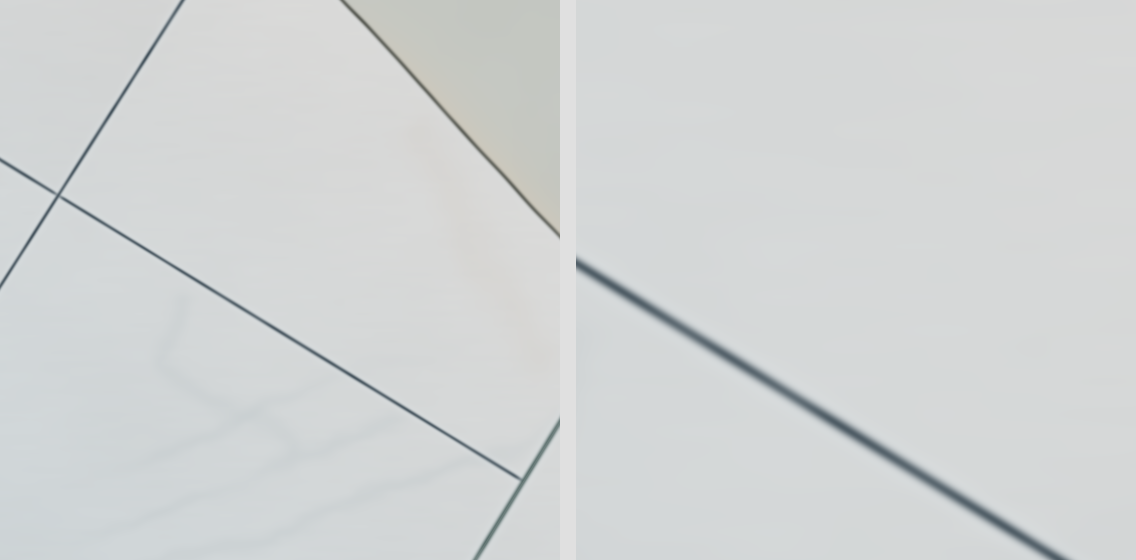
Left, the full canvas; right, a detail of the centre.
This texture is drawn by a WebGL 2 fragment shader. Its source:

```glsl
#version 300 es
precision highp float;
// Pale marble floor tiles seen at a slant, with thin dark joints and a wall corner.
// A skewed tile frame gives the joints by rounding to the nearest grid line;
// value noise adds soft veins, tint drift and uneven ink along the joints.
uniform vec2 u_resolution;
out vec4 fragColor;

const vec2 CROSSING = vec2(0.104, 0.651);   // where four tiles meet
const vec2 ALONG = vec2(0.852, -0.5235);    // direction of the long joint
const float TILE = 0.975;                   // tile side
const vec2 WALL_START = vec2(0.612, 1.0);
const vec2 WALL_DIR = vec2(0.676, -0.737);

const vec3 MARBLE_COOL = vec3(0.802, 0.828, 0.838);
const vec3 MARBLE_WARM = vec3(0.846, 0.844, 0.838);
const vec3 VEIN_GREY = vec3(0.755, 0.785, 0.795);
const vec3 VEIN_TAN = vec3(0.825, 0.805, 0.780);
const vec3 HALO = vec3(0.870, 0.892, 0.900);
const vec3 JOINT_DARK = vec3(0.22, 0.28, 0.32);
const vec3 JOINT_GREEN = vec3(0.27, 0.36, 0.35);
const vec3 JOINT_CORE = vec3(0.49, 0.55, 0.54);
const vec3 WALL = vec3(0.768, 0.780, 0.758);
const vec3 WALL_GLOW = vec3(0.805, 0.785, 0.735);
const vec3 WALL_EDGE = vec3(0.32, 0.33, 0.30);

float hash(vec2 p) {
  vec3 q = fract(p.xyx * 0.1031);
  q += dot(q, q.yzx + 33.33);
  return fract((q.x + q.y) * q.z);
}

float noise(vec2 p) {
  vec2 i = floor(p), f = fract(p);
  f = f * f * (3.0 - 2.0 * f);
  return mix(mix(hash(i), hash(i + vec2(1, 0)), f.x),
             mix(hash(i + vec2(0, 1)), hash(i + vec2(1, 1)), f.x), f.y);
}

float fbm(vec2 p) {
  float sum = 0.0, gain = 0.5;
  for (int i = 0; i < 4; i++) {
    sum += gain * noise(p);
    p = p * 2.03 + 17.0;
    gain *= 0.5;
  }
  return sum;
}

float bell(float x, float width) {
  return exp(-x * x / (width * width));
}

float segment(vec2 p, vec2 a, vec2 b) {
  vec2 d = b - a;
  return length(p - a - d * clamp(dot(p - a, d) / dot(d, d), 0.0, 1.0));
}

// Soft dark line with a faint light rim; the width never drops below a pixel.
vec3 drawJoint(vec3 base, float d, float width, vec3 ink, float strength, float px) {
  float w = max(width, 0.9 * px);
  base = mix(base, HALO, 0.6 * bell(d, w * 2.4));
  return mix(base, ink, strength * bell(d, w));
}

vec3 marble(vec2 p, vec2 tileId) {
  float warmth = smoothstep(-0.1, 1.1, 0.55 * p.x + 0.6 * p.y);
  vec3 color = mix(MARBLE_COOL, MARBLE_WARM, warmth);
  color += 0.012 * (hash(tileId + 40.0) - 0.5);
  color += 0.020 * (fbm(p * 4.0) - 0.47);
  color += 0.005 * (noise(p * vec2(20.0, 100.0)) - 0.5);

  // Slanted veins, and one broken vein that runs down across them
  vec2 w = p + 0.09 * (vec2(fbm(p * 6.0), fbm(p * 6.0 + 31.0)) - 0.47);
  float lower = smoothstep(0.43, 0.22, p.y) * smoothstep(0.05, 0.3, p.x);
  float veins = 0.0;
  for (int i = 0; i < 3; i++) {
    float offset = w.y - 0.37 * w.x + 0.125 - 0.11 * float(i);
    veins += bell(offset, 0.015) * smoothstep(0.3, 0.6, noise(p * 5.0 + float(i) * 9.0));
  }
  float broken = min(segment(w, vec2(0.32, 0.48), vec2(0.30, 0.36)),
                     segment(w, vec2(0.30, 0.36), vec2(0.53, 0.20)));
  color = mix(color, VEIN_GREY, 0.32 * min(veins * lower, 1.0));
  color = mix(color, VEIN_GREY, 0.28 * bell(broken, 0.018));
  float warmVein = segment(w, vec2(0.75, 0.76), vec2(0.97, 0.36));
  return mix(color, VEIN_TAN, 0.28 * bell(warmVein, 0.035));
}

vec3 floorTiles(vec2 p, float px) {
  vec2 d = p - CROSSING;
  float across = dot(d, vec2(-ALONG.y, ALONG.x));
  float column = dot(d, ALONG) / TILE;
  column -= 0.0175 * across * (1.0 - column);        // slight perspective lean
  float row = across / TILE + 0.5 * step(1.0, column); // staggered next column
  vec3 color = marble(p, floor(vec2(column, row)));

  // Joints: uneven ink, and a wider one with a pale core on the right
  float rowGap = (row - round(row)) * TILE;
  float columnGap = (column - round(column)) * TILE;
  float second = step(0.5, column);
  float width = 0.0034 + 0.0008 * (noise(p * 9.0) - 0.5);
  float strength = 0.84 + 0.22 * (noise(p * 30.0) - 0.5);
  color = drawJoint(color, rowGap, width, JOINT_DARK, strength, px);
  color = drawJoint(color, columnGap, width + 0.0012 * second,
                    mix(JOINT_DARK, JOINT_GREEN, second), strength, px);
  return mix(color, JOINT_CORE, 0.5 * second * bell(columnGap - 0.0005, 0.0015));
}

void main() {
  vec2 p = gl_FragCoord.xy / u_resolution;
  float px = 1.0 / min(u_resolution.x, u_resolution.y);
  vec3 color = floorTiles(p, px);

  // Wall corner: signed distance from its edge, positive on the wall
  vec2 d = p - WALL_START;
  float run = dot(d, WALL_DIR);
  float side = dot(d, -WALL_DIR.yx * vec2(1, -1)) + 0.004 * (noise(vec2(run * 14.0, 3.0)) - 0.5);
  vec3 wall = WALL + 0.02 * (fbm(p * 5.0 + 8.0) - 0.47);
  wall = mix(wall, WALL_GLOW, exp(-max(side, 0.0) / 0.035) * smoothstep(-0.1, 0.25, run));
  color = mix(color, HALO, 0.3 * bell(side, 0.010));
  color = mix(color, wall, smoothstep(-0.003, 0.003, side));
  float edgeInk = 0.80 + 0.3 * (noise(vec2(run * 22.0, 7.0)) - 0.5);
  color = mix(color, WALL_EDGE, edgeInk * bell(side, max(0.0038, 0.9 * px)));
  fragColor = vec4(color, 1.0);
}
```
